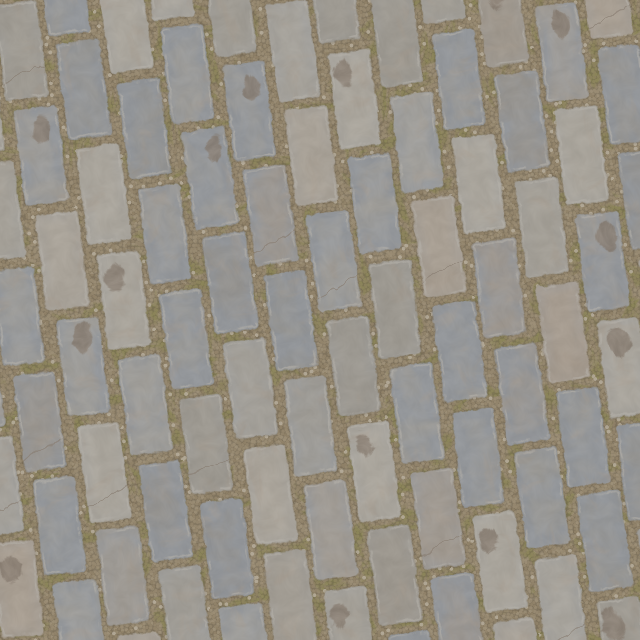
This texture is drawn by a WebGL 2 fragment shader. Its source:

```glsl
#version 300 es
precision highp float;

#define ACROSS vec2(0.0815, 0.0150)   // step from column to column
#define ALONG vec2(-0.0320, 0.1641)   // step from brick to brick in a column
#define ORIGIN vec2(0.0326, 0.9270)   // centre of the first brick
#define HALF_SIZE vec2(0.0336, 0.0757)
#define TILT 0.132
#define CORNER 0.006
#define EDGE_WEAR 0.0042
#define SLIP 0.10                     // uneven start of the columns
#define SOFTNESS 0.0018

uniform vec2 u_resolution;
out vec4 outColor;

const vec3 PALE = vec3(0.665, 0.647, 0.612);
const vec3 BLUE = vec3(0.560, 0.575, 0.595);
const vec3 TAN = vec3(0.650, 0.600, 0.545);
const vec3 DULL = vec3(0.595, 0.580, 0.550);
const vec3 CHIP = vec3(0.530, 0.485, 0.440);
const vec3 RIM = vec3(0.710, 0.695, 0.665);
const vec3 SOIL = vec3(0.545, 0.490, 0.395);
const vec3 SAND = vec3(0.620, 0.570, 0.480);
const vec3 MOSS = vec3(0.510, 0.495, 0.300);
const vec3 PEBBLE = vec3(0.720, 0.685, 0.620);

vec2 hash2(vec2 p) {
  vec3 q = fract(p.xyx * vec3(0.1031, 0.1030, 0.0973));
  q += dot(q, q.yzx + 33.33);
  return fract((q.xx + q.yz) * q.zy);
}

// Layered sines on a turning, warped domain, about 0 to 1
float layers(vec2 p) {
  float sum = 0.0, amp = 0.5;
  for (int i = 0; i < 5; i++) {
    p = mat2(0.8, 0.6, -0.6, 0.8) * p * 1.75 + 1.7;
    p += 0.7 * sin(p.yx * 0.8 + float(i));
    sum += amp * sin(p.x + 1.4 * sin(p.y));
    amp *= 0.6;
  }
  return clamp(0.5 + 0.42 * sum, 0.0, 1.0);
}

// Cellular noise: distance to the nearest grain and its random value
vec2 grains(vec2 p) {
  vec2 cell = floor(p), best = vec2(9.0, 0.0);
  for (int k = 0; k < 9; k++) {
    vec2 id = cell + vec2(k % 3 - 1, k / 3 - 1);
    float dist = length(id + hash2(id) - p);
    if (dist < best.x) best = vec2(dist, hash2(id + 71.0).x);
  }
  return best;
}

float roundBox(vec2 p, vec2 size, float radius) {
  vec2 d = abs(p) - size + radius;
  return length(max(d, 0.0)) + min(max(d.x, d.y), 0.0) - radius;
}

// Nearest brick: signed distance, local position and identity
float nearestBrick(vec2 p, out vec2 local, out vec2 id) {
  vec2 grid = inverse(mat2(ACROSS, ALONG)) * (p - ORIGIN);
  float best = 9.0;
  for (int k = 0; k < 9; k++) {
    float column = round(grid.x) + float(k % 3 - 1);
    float shift = 0.5 * mod(column, 2.0) + SLIP * (hash2(vec2(column, 5.0)).x - 0.5);
    float row = round(grid.y - shift) + float(k / 3 - 1);
    vec2 brick = vec2(column, row);
    vec2 jitter = hash2(brick + 19.0) - 0.5;
    vec2 r = p - ORIGIN - column * ACROSS - (row + shift) * ALONG - 0.004 * jitter;
    float angle = TILT + 0.035 * jitter.x;
    vec2 side = vec2(cos(angle), sin(angle));
    vec2 q = vec2(dot(r, side), dot(r, vec2(-side.y, side.x)));
    float d = roundBox(q, HALF_SIZE + 0.002 * jitter.yx, CORNER);
    if (d < best) { best = d; local = q; id = brick; }
  }
  return best;
}

vec3 brickColor(vec2 q, vec2 id, float d) {
  vec2 kind = hash2(id + 3.0), mark = hash2(id + 47.0);
  vec2 seed = 40.0 * kind;
  float cloud = layers(q * 22.0 + seed);
  float mottle = layers(q * 75.0 + seed.yx);
  vec3 c = mix(PALE, TAN, smoothstep(0.65, 1.0, kind.x) * 0.8);
  c = mix(c, DULL, smoothstep(0.45, 0.95, kind.y) * 0.7);
  // Blue firing, strongest at the edges
  float band = smoothstep(-0.024, -0.003, d);
  float blue = smoothstep(0.35, 0.9, mark.x) * (0.35 + 0.65 * cloud);
  c = mix(c, BLUE, clamp(blue + band * (0.2 + 0.5 * blue) * cloud, 0.0, 0.9));
  c = mix(c, TAN, 0.3 * smoothstep(0.6, 0.95, layers(q * 30.0 + seed + 9.0)));
  c += 0.035 * (mottle - 0.5) + 0.03 * (cloud - 0.5);
  // Spalled patch and hairline crack on a few bricks
  vec2 spot = q - (mark - 0.5) * vec2(0.03, 0.09);
  float chip = length(spot * vec2(1.0, 0.7)) + 0.012 * (cloud - 0.5) + 0.006 * mottle;
  c = mix(c, CHIP + 0.08 * (mottle - 0.5), 0.75 * step(0.86, mark.y) * smoothstep(0.020, 0.016, chip));
  float crack = abs(spot.y - 0.4 * spot.x + 0.02 * (cloud - 0.5));
  c = mix(c, CHIP, 0.6 * step(mark.y, 0.06) * smoothstep(0.0016, 0.0003, crack));
  // Worn pale rim
  float rim = smoothstep(0.0028, 0.0, abs(d + 0.0035));
  return mix(c, RIM, 0.6 * rim * smoothstep(0.35, 0.75, layers(q * 45.0 + seed)));
}

vec3 jointColor(vec2 p, float d) {
  vec2 grit = grains(p * 210.0), stone = grains(p * 95.0);
  vec3 c = mix(SOIL, SAND, 0.75 * grit.y);
  c = mix(c, MOSS, 0.75 * smoothstep(0.52, 0.85, layers(p * 38.0)) * (0.5 + 0.5 * grit.y));
  c *= 1.02 - 0.12 * smoothstep(0.3, 0.8, grit.x);
  c = mix(c, PEBBLE, 0.8 * step(0.88, stone.y) * smoothstep(0.36, 0.2, stone.x));
  return c * mix(0.93, 1.0, smoothstep(0.0, 0.004, d));
}

void main() {
  vec2 p = gl_FragCoord.xy / u_resolution.y;
  vec2 local, id;
  float d = nearestBrick(p, local, id);
  d += EDGE_WEAR * (layers(p * 60.0) - 0.5) + 0.5 * EDGE_WEAR * (layers(p * 170.0) - 0.5);
  float soft = max(SOFTNESS, 0.75 / u_resolution.y);
  float joint = smoothstep(-soft, soft, d);
  outColor = vec4(mix(brickColor(local, id, d), jointColor(p, d), joint), 1.0);
}
```
